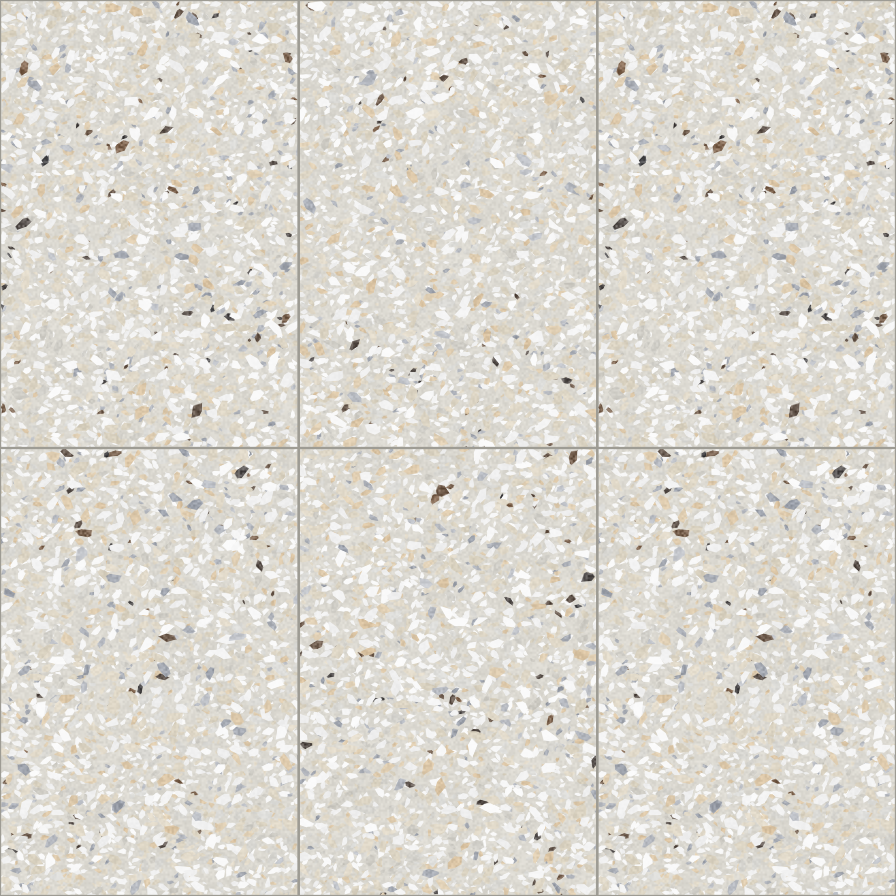
A three.js fragment shader for this texture:

```glsl
varying vec2 vUv;

vec3 hash3(vec3 p) {
  p = fract(p * vec3(0.1031, 0.1030, 0.0973));
  p += dot(p, p.yxz + 33.33);
  return fract((p.xxy + p.yxx) * p.zyx);
}

float valueNoise(vec2 p) {
  vec2 i = floor(p), f = fract(p);
  f = f * f * (3.0 - 2.0 * f);
  float low = mix(hash3(vec3(i, 7.0)).x, hash3(vec3(i + vec2(1.0, 0.0), 7.0)).x, f.x);
  float high = mix(hash3(vec3(i + vec2(0.0, 1.0), 7.0)).x, hash3(vec3(i + 1.0, 7.0)).x, f.x);
  return mix(low, high, f.y);
}

// Irregular convex stone: the overlap of six jittered half-planes
float chipDistance(vec2 p, float radius, vec3 seed) {
  float d = -1.0;
  for (int k = 0; k < 6; k++) {
    vec3 h = hash3(seed + float(k) * 17.3);
    float angle = 1.0472 * float(k) + 0.8 * (h.x - 0.5);
    d = max(d, dot(p, vec2(cos(angle), sin(angle))) - radius * mix(0.6, 1.1, h.y));
  }
  return d;
}

// Stone colour by rarity; dark and bluish stones gather in clusters
vec3 chipColor(float pick, float shade, float cluster) {
  vec3 white = vec3(mix(0.93, 0.985, shade));
  vec3 cream = mix(vec3(0.84, 0.81, 0.74), vec3(0.90, 0.87, 0.81), shade);
  vec3 tan_ = mix(vec3(0.85, 0.76, 0.63), vec3(0.89, 0.83, 0.73), shade);
  vec3 stone = mix(vec3(0.80, 0.79, 0.76), vec3(0.88, 0.88, 0.87), shade);
  vec3 blueGrey = mix(vec3(0.60, 0.62, 0.66), vec3(0.78, 0.79, 0.81), shade);
  vec3 dark = mix(vec3(0.30, 0.30, 0.31), vec3(0.52, 0.41, 0.32), shade);
  if (pick > 1.0 - 0.035 * cluster) return dark;
  if (pick > 0.97 - 0.08 * cluster) return blueGrey;
  if (pick < 0.43) return white;
  if (pick < 0.70) return cream;
  if (pick < 0.78) return tan_;
  return stone;
}

void main() {
  float pixel = fwidth(vUv.x);

  // Three by two slabs; the slab pattern recurs every second column
  vec2 grid = vUv * vec2(3.0, 2.0);
  vec2 slab = mod(floor(grid), 2.0);
  vec2 p = fract(grid) / vec2(3.0, 2.0);
  float slabSeed = slab.x * 41.0 + slab.y * 83.0;

  // Cement with fine grain
  float cloud = valueNoise(p * 35.0 + slabSeed);
  vec3 color = vec3(0.86, 0.85, 0.82) + 0.025 * (cloud - 0.5);
  float grain = valueNoise(p * 420.0 + slabSeed) - 0.5;

  // Chips, from fine to coarse
  for (int layer = 0; layer < 3; layer++) {
    float density = layer == 0 ? 120.0 : (layer == 1 ? 84.0 : 58.0);
    vec2 q = p * density;
    for (int y = -1; y <= 1; y++) {
      for (int x = -1; x <= 1; x++) {
        vec2 cell = floor(q) + vec2(float(x), float(y));
        vec3 seed = vec3(cell + 10.0, slabSeed + float(layer) * 13.0 + 5.0);
        vec3 place = hash3(seed);
        vec3 look = hash3(seed + 211.7);
        if (place.z > 0.7) continue;

        vec2 center = cell + mix(vec2(0.15), vec2(0.85), place.xy);
        float turn = 2.4 * (look.x - 0.5) + 0.2;
        float c = cos(turn), s = sin(turn);
        vec2 local = mat2(c, -s, s, c) * (q - center) * vec2(0.72, 1.3);
        float d = chipDistance(local, mix(0.22, 0.42, fract(look.x * 7.0 + look.y)), seed);

        float cluster = smoothstep(0.25, 0.8, valueNoise(center / density * 14.0 + slabSeed));
        vec3 chip = chipColor(look.y, look.z, cluster);
        float edge = 0.7 * pixel * density;
        color = mix(color, chip, 1.0 - smoothstep(-edge, edge, d));
      }
    }
  }

  // Mottling, stronger on darker material
  color += grain * 0.45 * (1.0 - color.g);

  // Thin grout joints
  vec2 toJoint = min(fract(grid), 1.0 - fract(grid)) / vec2(3.0, 2.0);
  float joint = min(toJoint.x, toJoint.y) - 0.0014;
  vec3 grout = vec3(0.62, 0.61, 0.58);
  color = mix(color, grout, 1.0 - smoothstep(-0.5 * pixel, 0.5 * pixel, joint));

  gl_FragColor = vec4(color, 1.0);
}
```
